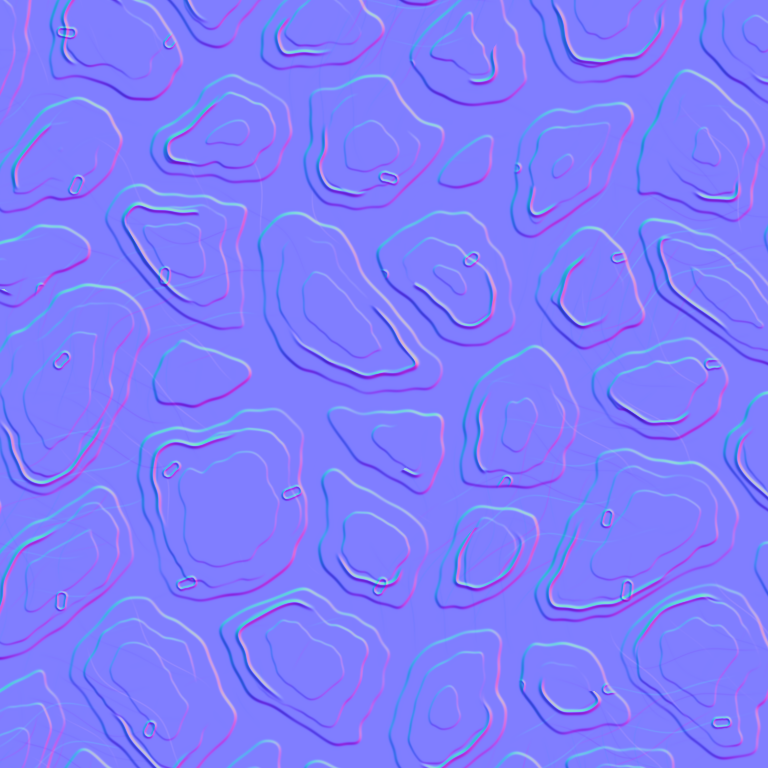
A Shadertoy shader for this texture map:

```glsl
// Normal map of fitted, weathered stones with stepped rims, chipped ridges, pits and scratches.

vec2 hash2(vec2 p) {
    return fract(sin(vec2(dot(p, vec2(127.1, 311.7)), dot(p, vec2(269.5, 183.3)))) * 43758.545);
}

// Layered sines, roughly -1 to 1
float waves(vec2 p) {
    float sum = 0.0, amp = 0.55;
    for (int i = 0; i < 4; i++) {
        sum += amp * sin(p.x + 1.7 * sin(p.y * 0.8)) * cos(p.y + 0.6);
        p = mat2(1.3, 1.1, -1.1, 1.3) * p + 2.3;
        amp *= 0.6;
    }
    return sum;
}

// Bends straight cell borders into worn outlines
vec2 warp(vec2 p) {
    p += 0.030 * sin(p.yx * 10.0 + vec2(0.7, 2.9));
    p += 0.012 * sin(p.yx * 24.0 + vec2(4.1, 1.3));
    p += 0.004 * sin(p.yx * 63.0 + vec2(2.2, 5.0));
    return p + 0.0013 * sin(p.yx * 150.0 + vec2(1.0, 3.6));
}

// Weighted cellular pattern: x = rounded border distance, yz = offset from centre, w = id
vec4 stone(vec2 pos) {
    vec2 p = warp(pos) * 5.6, cell = floor(p), site, id;
    float best = 1e9, weight;
    for (int k = 0; k < 25; k++) {
        vec2 c = cell + vec2(k % 5, k / 5) - 2.0;
        vec2 r = c + 0.1 + 0.8 * hash2(c) - p;
        float w = 0.45 * hash2(c + 71.0).x;
        if (dot(r, r) - w < best) {
            best = dot(r, r) - w;
            site = r; id = c; weight = w;
        }
    }
    float sum = 0.0;
    for (int k = 0; k < 25; k++) {
        vec2 c = cell + vec2(k % 5, k / 5) - 2.0;
        if (c == id) continue;
        vec2 r = c + 0.1 + 0.8 * hash2(c) - p;
        float w = 0.45 * hash2(c + 71.0).x;
        float border = (dot(r, r) - w - dot(site, site) + weight) / (2.0 * length(r - site));
        sum += exp(-15.0 * border);
    }
    return vec4(-log(sum) / 15.0 / 5.6, -site, hash2(id + 13.0).x);
}

// x = rim distance, y = looser distance for the inner terraces
vec2 levels(vec2 p) {
    float d = stone(p).x;
    return vec2(d, d + 0.010 * waves(p * 26.0));
}

float line(float x, float width) {
    x /= max(width, 0.9 / iResolution.y);
    return exp(-x * x);
}

// Paired light and dark flanks of a narrow ridge
float ridge(float x, float width) {
    return 2.3 * x / max(width, 0.9 / iResolution.y) * line(x, width);
}

void mainImage(out vec4 fragColor, in vec2 fragCoord) {
    vec2 p = fragCoord / iResolution.y, e = vec2(0.0008, 0.0);
    vec4 s = stone(p);
    vec2 f = levels(p);
    vec2 dx = (levels(p + e.xy) - levels(p - e.xy)) / (2.0 * e.x);
    vec2 dy = (levels(p + e.yx) - levels(p - e.yx)) / (2.0 * e.x);
    vec2 gRim = vec2(dx.x, dy.x), gIn = vec2(dx.y, dy.y);
    float lenRim = max(length(gRim), 0.4), lenIn = max(length(gIn), 0.4);
    vec2 inward = gRim / lenRim, inwardIn = gIn / lenIn;
    float fade = waves(p * 17.0 + 4.0);
    vec2 tilt = vec2(0.0, -0.015);

    // Stone rim and fading terraces
    tilt -= inward * line((f.x - 0.014) / lenRim, 0.0019) * clamp(0.75 + 0.6 * fade, 0.25, 1.1);
    tilt -= inwardIn * line((f.y - 0.031 - 0.008 * s.w) / lenIn, 0.0016)
          * clamp(0.40 - 0.8 * fade, 0.0, 0.75);
    tilt -= inwardIn * line((f.y - 0.056 - 0.012 * s.w) / lenIn, 0.0015) * 0.38;

    // Chipped ridges, mostly along the lower left of a stone
    float turn = 3.9 + 3.0 * (s.w - 0.5);
    float side = dot(normalize(s.yz + 1e-4), vec2(cos(turn), sin(turn)));
    float chip = smoothstep(0.35, 0.75, side + 0.25 * fade);
    tilt += inward * ridge((f.x - 0.027 - 0.012 * fract(s.w * 7.0)) / lenRim, 0.0026) * chip * 1.15;

    // Small oval pits
    vec2 cell = floor(p * 7.0);
    vec2 rnd = hash2(cell + 5.0), spin = hash2(cell + 39.0);
    if (spin.y > 0.5) {
        vec2 q = p - (cell + 0.25 + 0.5 * rnd) / 7.0;
        vec2 axis = vec2(cos(spin.x * 2.0 - 0.5), sin(spin.x * 2.0 - 0.5));
        q -= axis * clamp(dot(q, axis), -0.007, 0.007 * rnd.x);
        float r = length(q);
        tilt += q / max(r, 1e-4) * ridge(r - 0.0055 - 0.001 * waves(p * 120.0), 0.0018)
              * 0.8 * smoothstep(0.010, 0.020, s.x);
    }

    // Patches of faint curved scratches
    for (int i = 0; i < 7; i++) {
        float n = float(i), a = 0.5 + n * 0.47;
        vec2 dir = vec2(cos(a), sin(a));
        float along = dot(p, vec2(-dir.y, dir.x)), freq = 13.0 + 2.0 * n;
        float x = dot(p, dir) + 0.022 * sin(along * 19.0 + n * 2.1) + 0.006 * sin(along * 47.0 + n);
        float patchMask = smoothstep(0.25, 0.7, waves(p * 9.0 + n * 0.35 + 1.5));
        tilt += dir * line((fract(x * freq) - 0.5) / freq, 0.0013) * patchMask * 0.20 * sin(n * 2.4 + 1.0);
    }

    vec3 normal = normalize(vec3(tilt, 1.0));
    fragColor = vec4(0.5 + 0.5 * normal, 1.0);
}
```
